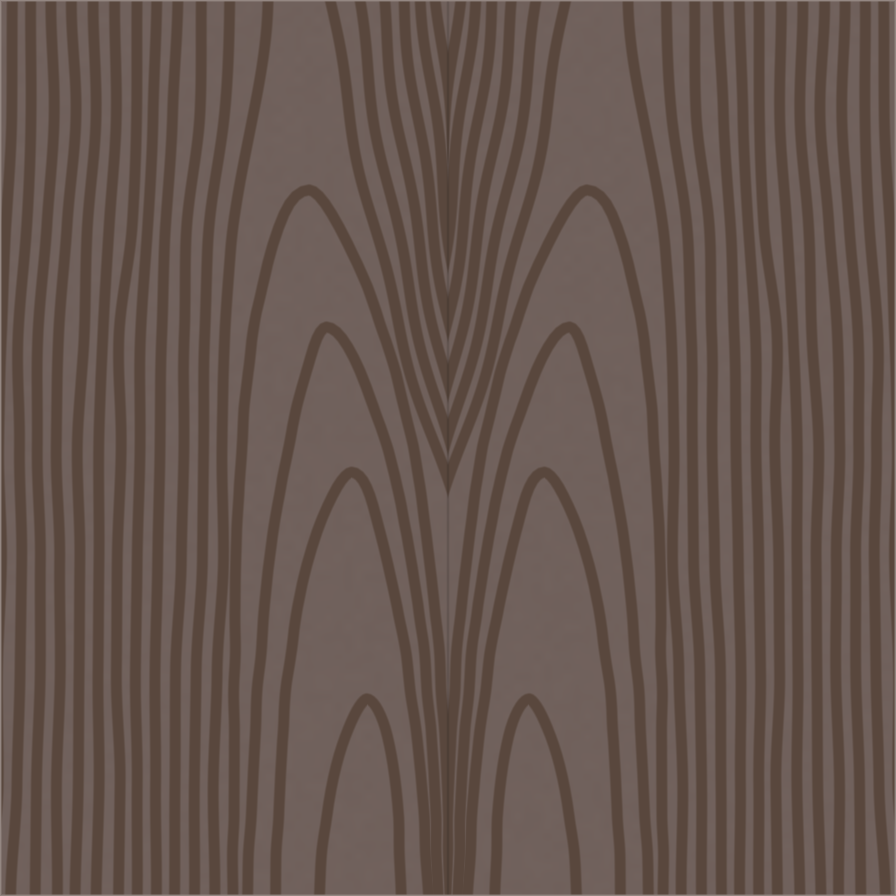
Reproduce this texture procedurally as a Shadertoy shader.

```glsl
float hash(vec2 p) {
    return fract(sin(dot(p, vec2(127.1, 311.7))) * 43758.5453);
}

float noise(vec2 p) {
    vec2 i = floor(p), f = fract(p);
    f = f * f * (3.0 - 2.0 * f);
    return mix(mix(hash(i), hash(i + vec2(1, 0)), f.x),
               mix(hash(i + vec2(0, 1)), hash(i + vec2(1, 1)), f.x), f.y);
}

float segmentDistance(vec2 p, vec2 a, vec2 b) {
    vec2 ab = b - a;
    return length(p - a - ab * clamp(dot(p - a, ab) / dot(ab, ab), 0.0, 1.0));
}

// Leg shape: x = spread, y = length over which it opens, z = tip roundness
float archDistance(vec2 p, vec2 apex, vec3 leftLeg, vec3 rightLeg) {
    float side = p.x < apex.x ? -1.0 : 1.0;
    vec3 leg = side < 0.0 ? leftLeg : rightLeg;
    vec2 last = apex;
    float d = 1.0;
    for (int i = 1; i <= 22; i++) {
        float v = float(i) / 22.0;
        float drop = (1.03 - apex.y) * v * v;
        float spread = leg.x * (1.0 - exp(-drop / leg.y))
                     + leg.z * sqrt(1.0 - exp(-drop / 0.0105));
        vec2 next = apex + vec2(side * spread, drop);
        d = min(d, segmentDistance(p, last, next));
        last = next;
    }
    return d;
}

// Wavy, nearly upright grain along the outer edge
float outerGrain(vec2 p) {
    float d = 1.0;
    float bend = 0.012 * (1.0 - p.y) + 0.0105 * (1.0 - smoothstep(0.13, 0.43, p.y));
    float flare = 0.035 * (1.0 - smoothstep(0.0, 0.28, p.y));
    for (int i = -1; i <= 10; i++) {
        float n = float(i);
        float wobble = 0.009 * (noise(vec2(n * 0.6 + 9.0, p.y * 8.0)) - 0.5);
        float x = 0.0156 + 0.0225 * n + bend + flare * exp(0.8 * (n - 10.0)) + wobble;
        d = min(d, abs(p.x - x));
    }
    return d;
}

// Slanted grain that meets its mirror image in V shapes
float innerGrain(vec2 p) {
    float d = 1.0;
    for (int i = 0; i < 6; i++) {
        float n = float(i);
        float lean = 1.0 - 0.14 * n + 0.01 * n * n;
        float x = 0.3685 + 0.0325 * n - 0.0017 * n * n
                + lean * (0.15 * p.y + 0.169 * p.y * p.y)
                + 0.003 * sin(p.y * 26.0 + n);
        float slope = lean * (0.15 + 0.338 * p.y);
        d = min(d, abs(p.x - x) / sqrt(1.0 + slope * slope));
    }
    return d;
}

void mainImage(out vec4 fragColor, in vec2 fragCoord) {
    vec2 uv = fragCoord / iResolution.xy;
    float seam = abs(uv.x - 0.5);
    vec2 p = vec2(0.5 - seam, 1.0 - uv.y);
    float soft = max(1.0 / iResolution.y, 0.0015);

    // Mirrored grain: upright lines, V lines and four arches
    float d = min(outerGrain(p), innerGrain(p));
    vec2 q = p + vec2(0.002 * (noise(vec2(3.0, p.y * 22.0)) - 0.5), 0.0);
    d = min(d, archDistance(q, vec2(0.345, 0.212), vec3(0.068, 0.145, 0.017), vec3(0.154, 0.247, 0.010)));
    d = min(d, archDistance(q, vec2(0.365, 0.365), vec3(0.088, 0.260, 0.008), vec3(0.118, 0.221, 0.013)));
    d = min(d, archDistance(q, vec2(0.392, 0.527), vec3(0.079, 0.143, 0.008), vec3(0.088, 0.260, 0.013)));
    d = min(d, archDistance(q, vec2(0.410, 0.780), vec3(0.052, 0.085, 0.005), vec3(0.031, 0.078, 0.009)));
    float line = 1.0 - smoothstep(-soft, soft, d - 0.0061);

    vec3 wood = vec3(0.44, 0.38, 0.36) + 0.008 * (noise(uv * 90.0) - 0.5);
    vec3 color = mix(wood, vec3(0.35, 0.28, 0.24), line);

    // Fine centre seam and pale outer rim
    color *= 1.0 - 0.14 * (1.0 - smoothstep(0.0, 0.0025, seam));
    float rim = min(p.x, min(uv.y, p.y));
    color = mix(vec3(0.58, 0.53, 0.51), color, smoothstep(0.0005, 0.0005 + soft * 1.4, rim));
    fragColor = vec4(color, 1.0);
}
```
